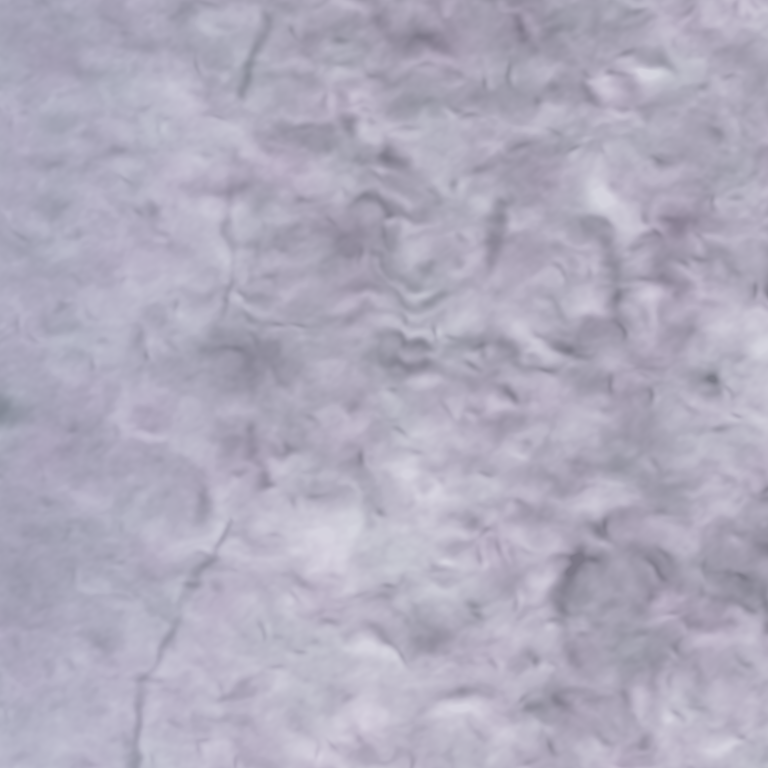
Give the GLSL for this texture, as a WebGL 1 fragment shader.

```glsl
precision highp float;
uniform vec2 u_resolution;

const vec3 SHADOW = vec3(0.51, 0.50, 0.56);
const vec3 SNOW = vec3(0.71, 0.69, 0.76);
const vec3 FROST = vec3(0.81, 0.80, 0.85);

vec2 hash2(vec2 cell) {
  vec3 k = fract(vec3(cell.xyx) * vec3(0.1031, 0.1030, 0.0973));
  k += dot(k, k.yzx + 33.33);
  return fract((k.xx + k.yz) * k.zy);
}

mat2 rotation(float angle) {
  float c = cos(angle), s = sin(angle);
  return mat2(c, -s, s, c);
}

// Cellular noise: one soft signed lump per cell, about -1 to 1
float lumps(vec2 p) {
  vec2 cell = floor(p);
  float sum = 0.0;
  for (int y = -1; y <= 1; y++) {
    for (int x = -1; x <= 1; x++) {
      vec2 id = cell + vec2(float(x), float(y));
      vec2 d = p - id - hash2(id);
      float fall = max(0.0, 1.0 - dot(d, d));
      sum += fall * fall * (hash2(id + 71.0).x * 2.0 - 1.0);
    }
  }
  return sum;
}

// Scattered oblong dents: dark hollow with a pale lip
float dents(vec2 p, float density) {
  vec2 cell = floor(p);
  float sum = 0.0;
  for (int y = -1; y <= 1; y++) {
    for (int x = -1; x <= 1; x++) {
      vec2 id = cell + vec2(float(x), float(y));
      vec2 seed = hash2(id + 19.0);
      vec2 d = p - id - hash2(id);
      float turn = (seed.y - 0.5) * 1.6 + step(0.7, seed.y) * 1.2;
      vec2 q = rotation(turn) * d * vec2(1.0, 2.2);
      vec2 lip = q + vec2(0.1, 0.6);
      float relief = 0.5 * exp(-9.0 * dot(lip, lip)) - exp(-13.0 * dot(q, q));
      sum += relief * smoothstep(1.0 - density, 1.25 - density, seed.x);
    }
  }
  return sum;
}

// Rows of boot tread inside an oval
float tread(vec2 p, vec2 center, vec2 size, float tilt, float pitch) {
  vec2 q = rotation(tilt) * (p - center);
  float inside = 1.0 - smoothstep(0.55, 1.0, length(q / size));
  float column = smoothstep(-0.008, 0.008, q.x);
  float bars = sin(6.2832 * q.y / pitch + column * 2.2 + 0.7 * sin(q.x * 55.0));
  float groove = exp(-pow(q.x / 0.007, 2.0));
  return inside * (bars - 0.7 * groove);
}

// Part of an oval print edge: dark wall, pale outer ridge
float rim(vec2 p, vec2 center, vec2 size, float facing, float width) {
  vec2 q = p - center;
  float d = (length(q / size) - 1.0) * min(size.x, size.y) / width;
  float along = dot(normalize(q + 0.0001), vec2(cos(facing), sin(facing)));
  float relief = 0.7 * exp(-pow(d - 2.3, 2.0) * 0.6) - exp(-d * d);
  return relief * smoothstep(0.25, 0.8, along);
}

float crease(vec2 p, vec2 a, vec2 b, float width) {
  vec2 ab = b - a;
  float t = clamp(dot(p - a, ab) / dot(ab, ab), 0.0, 1.0);
  float d = length(p - a - ab * t) / width;
  return exp(-d * d);
}

void main() {
  vec2 uv = gl_FragCoord.xy / u_resolution;
  vec2 p = uv + 0.012 * vec2(lumps(uv * 15.0), lumps(uv * 15.0 + 37.0));
  p += 0.005 * vec2(lumps(uv * 48.0 + 5.0), lumps(uv * 48.0 + 91.0));

  // Trampled snow is rougher towards the centre and right
  float rough = 0.45 + 0.55 * smoothstep(0.05, 0.5, uv.x + 0.12 * lumps(uv * 5.0));
  float broken = 0.65 + 0.5 * lumps(uv * 24.0 + 53.0);

  // Layered surface, slightly stretched sideways
  float tone = 0.045 * lumps(uv * 3.5 + 11.0) - 0.035 * (uv.y - 0.5);
  tone += 0.055 * rough * lumps(p * vec2(10.0, 13.0) + 23.0);
  tone += 0.058 * rough * lumps(p * vec2(27.0, 40.0) + 31.0);
  tone += 0.030 * rough * lumps(p * vec2(62.0, 88.0) + 47.0);
  tone += 0.012 * lumps(rotation(0.6) * uv * vec2(110.0, 150.0));
  tone += 0.11 * rough * dents(p * 13.0, 0.40);
  tone += 0.07 * rough * dents(p * 27.0 + 8.0, 0.45);

  // Boot prints
  float treads = tread(p, vec2(0.51, 0.64), vec2(0.09, 0.17), 0.12, 0.034);
  treads += 0.5 * tread(p, vec2(0.33, 0.63), vec2(0.07, 0.11), -0.08, 0.032);
  treads += 0.6 * tread(p, vec2(0.90, 0.21), vec2(0.11, 0.09), -0.25, 0.038);
  treads += 0.4 * tread(p, vec2(0.41, 0.88), vec2(0.09, 0.07), 0.1, 0.030);
  float rims = rim(p, vec2(0.86, 0.22), vec2(0.13, 0.12), 2.7, 0.012);
  rims += rim(p, vec2(0.62, 0.51), vec2(0.06, 0.055), 1.1, 0.010);
  rims += 0.5 * rim(p, vec2(0.45, 0.89), vec2(0.11, 0.08), 1.4, 0.012);
  rims += rim(p, vec2(0.72, 0.62), vec2(0.09, 0.11), 0.6, 0.012);
  tone += broken * (0.065 * treads + 0.12 * rims);

  // Long cracks and short gouges
  float cracks = 0.8 * crease(p, vec2(0.16, -0.02), vec2(0.19, 0.12), 0.007);
  cracks += 0.8 * crease(p, vec2(0.19, 0.12), vec2(0.30, 0.32), 0.006);
  cracks += crease(p, vec2(0.32, 0.44), vec2(0.35, 0.37), 0.011);
  cracks += crease(p, vec2(0.32, 0.88), vec2(0.35, 0.98), 0.008);
  cracks += 0.5 * crease(p, vec2(0.29, 0.56), vec2(0.30, 0.76), 0.007);
  cracks += crease(p, vec2(0.64, 0.65), vec2(0.645, 0.73), 0.010);
  tone -= 0.14 * clamp(broken + 0.2, 0.4, 1.0) * cracks;

  // Shadow, snow and frost tints, cooler at the left
  vec3 color = mix(SNOW, SHADOW, clamp(-tone / 0.19, 0.0, 1.1));
  color = mix(color, FROST, clamp((tone + 0.005) / 0.11, 0.0, 1.25));
  float cool = 1.0 - smoothstep(0.0, 0.5, uv.x);
  color += vec3(-0.012, -0.002, 0.008) * cool;
  color += vec3(0.010, -0.004, 0.006) * lumps(uv * 18.0 + 67.0);
  gl_FragColor = vec4(color, 1.0);
}
```
